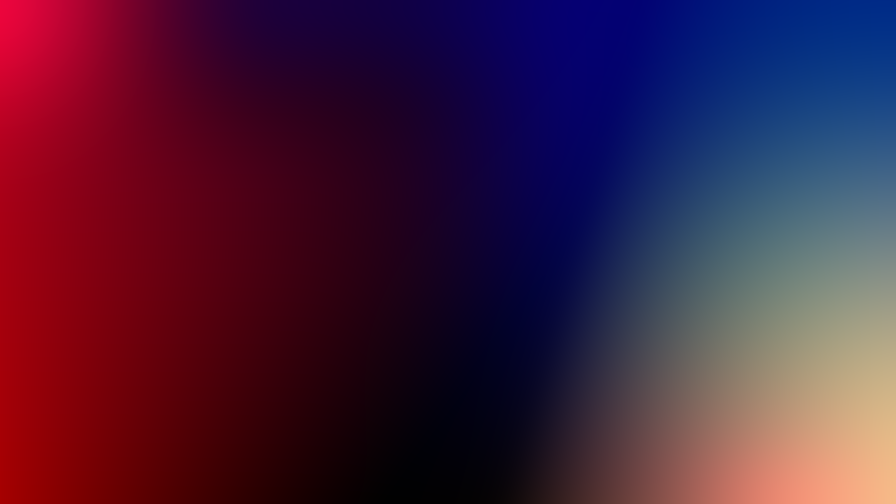
Write a Shadertoy shader that draws this background.

```glsl
// Soft colour field: red glow at left, violet night between, and a blue to peach dusk at right.

#define RED_LEVEL   0.65                    // strength of the left glow
#define RED_REACH   vec2(0.43, 0.40)        // its width at the bottom, and growth upward
#define EDGE_LINE   vec2(0.56, 0.16)        // dusk boundary at the bottom, and lean to the right
#define EDGE_SOFT   0.06                    // softness of the dusk boundary
#define CORNER_GLOW vec3(0.28, 0.02, 0.10)  // upper left highlight
#define EMBER_GLOW  vec3(0.14, 0.00, 0.00)  // warm spot on the lower rim
#define RIDGE_BLUE  0.45                    // blue along the dusk boundary
#define DUSK_HIGH   vec3(0.00, 0.15, 0.53)
#define DUSK_LOW    vec3(0.93, 0.73, 0.53)

// Elliptical Gaussian light; falloff sets the sharpness along each axis.
float glow(vec2 p, vec2 centre, vec2 falloff) {
    vec2 d = p - centre;
    return exp(-dot(d * d, falloff));
}

// Red fading to black, with violet and navy rising toward the top.
vec3 nightField(vec2 p) {
    float reach = RED_REACH.x + RED_REACH.y * p.y;
    float fade = max(1.0 - p.x / reach, 0.0);
    float red = RED_LEVEL * pow(fade, 1.3 + 0.3 * smoothstep(0.4, 0.8, p.y));
    red *= 1.0 - 0.65 * smoothstep(0.6, 1.0, p.y) * smoothstep(0.08, 0.32, p.x);

    float violet = 0.14 * p.y
                 + 0.10 * smoothstep(0.75, 1.0, p.y) * smoothstep(0.1, 0.35, p.x);
    float ridge = RIDGE_BLUE * (1.0 - pow(1.0 - p.y, 1.5));
    float nearRidge = smoothstep(0.3, 0.66, p.x);
    float blue = mix(violet, ridge, nearRidge * nearRidge);

    return vec3(red, 0.0, blue)
         + CORNER_GLOW * glow(p, vec2(0.0, 1.0), vec2(80.0, 20.0));
}

// Vertical dusk gradient; green turns to blue higher up than red does.
vec3 duskField(vec2 p) {
    float redFall = smoothstep(0.0, 1.0, p.y);
    float greenFall = smoothstep(0.1, 1.1, p.y);
    return mix(DUSK_LOW, DUSK_HIGH, vec3(redFall, greenFall, redFall));
}

// Per-channel coverage of the dusk, rising to the right of the leaning edge.
vec3 duskCoverage(vec2 p) {
    float edge = EDGE_LINE.x + EDGE_LINE.y * p.y;
    float t = (p.x - edge) / (1.0 - edge);
    t = clamp(0.5 * (t + sqrt(t * t + EDGE_SOFT * EDGE_SOFT)), 0.0, 1.0);
    float greenRise = mix(1.1, 2.2, smoothstep(0.0, 0.6, p.y));
    return 1.0 - pow(vec3(1.0 - t), vec3(1.5, greenRise, 1.5));
}

void mainImage(out vec4 fragColor, in vec2 fragCoord) {
    vec2 p = fragCoord / iResolution.xy;

    vec3 colour = mix(nightField(p), duskField(p), duskCoverage(p));
    colour += EMBER_GLOW * glow(p, vec2(0.87, 0.0), vec2(90.0, 60.0));

    fragColor = vec4(clamp(colour, 0.0, 1.0), 1.0);
}
```
